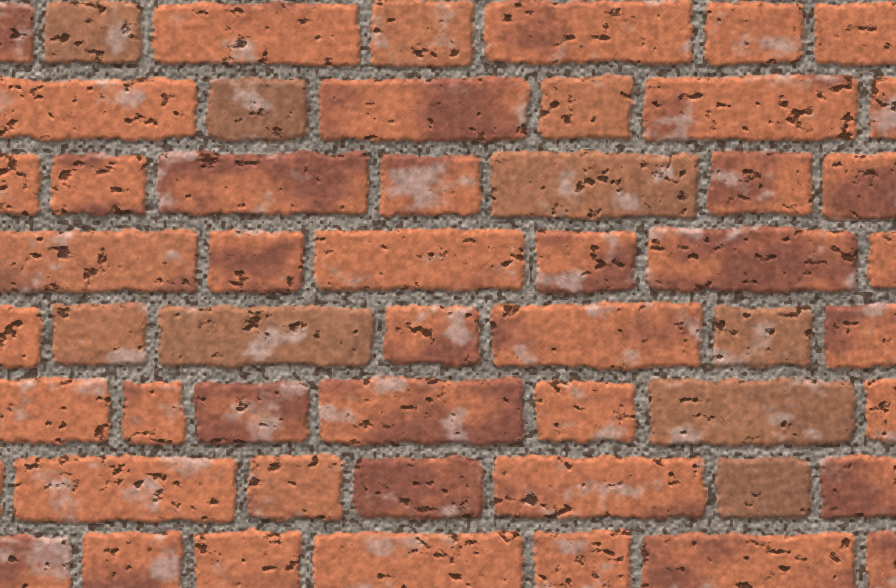
A Shadertoy shader for this texture:

```glsl
const float COURSE = 0.129;   // course height in canvas heights
const float PERIOD = 4.34;    // stretcher plus header, in courses
const float JOINT = 0.155;    // mortar width, in courses

const vec3 ORANGE = vec3(0.75, 0.46, 0.33);
const vec3 PLUM = vec3(0.55, 0.34, 0.28);
const vec3 BROWN = vec3(0.60, 0.43, 0.33);
const vec3 PALE = vec3(0.74, 0.63, 0.59);
const vec3 MORTAR = vec3(0.54, 0.50, 0.46);
const vec3 DARK = vec3(0.23, 0.15, 0.11);

struct Brick { vec2 center; vec2 halfSize; vec2 id; };

float hash(vec2 p) {
    return fract(sin(dot(p, vec2(127.1, 311.7))) * 43758.5453);
}

float noise(vec2 p) {
    vec2 i = floor(p), f = fract(p);
    f = f * f * (3.0 - 2.0 * f);
    return mix(mix(hash(i), hash(i + vec2(1, 0)), f.x),
               mix(hash(i + vec2(0, 1)), hash(i + vec2(1, 1)), f.x), f.y);
}

float fbm(vec2 p) {
    float sum = 0.0, amp = 0.5;
    for (int i = 0; i < 4; i++) {
        sum += amp * noise(p);
        p = mat2(1.6, 1.2, -1.2, 1.6) * p + 3.7;
        amp *= 0.5;
    }
    return sum / 0.9375;
}

float roundBox(vec2 p, vec2 halfSize, float radius) {
    vec2 d = abs(p) - halfSize + radius;
    return length(max(d, 0.0)) + min(max(d.x, d.y), 0.0) - radius;
}

// Left joint of a stretcher-header pair; alternate courses are shifted
float pairStart(float row, float pair) {
    float shift = mod(row, 2.0) < 0.5 ? 2.03 : -0.23;
    return shift + PERIOD * pair + 0.16 * (hash(vec2(row, pair)) - 0.5);
}

Brick findBrick(vec2 p) {
    float row = floor(p.y);
    float pair = floor((p.x - pairStart(row, 0.0)) / PERIOD);
    if (p.x < pairStart(row, pair)) pair -= 1.0;
    if (p.x >= pairStart(row, pair + 1.0)) pair += 1.0;
    float a = pairStart(row, pair), b = pairStart(row, pair + 1.0);
    vec2 split = vec2(0.668 + 0.03 * (hash(vec2(pair, row + 9.0)) - 0.5));

    // Irregular bond at the left of the lower courses
    if (row > 4.5 && mod(row, 2.0) > 0.5 && pair == 0.0)
        split = vec2(0.41 - 0.06 * (row - 5.0), 0.63);
    if (row == 6.0 && pair < 1.0) {
        a = 0.11;
        b = pairStart(row, 1.0);
        split = vec2(0.485, 0.71);
    }
    vec2 inner = mix(vec2(a), vec2(b), split);
    float lo = p.x < a ? a - 3.0 : p.x < inner.x ? a : p.x < inner.y ? inner.x : inner.y;
    float hi = p.x < a ? a : p.x < inner.x ? inner.x : p.x < inner.y ? inner.y : b;

    vec2 id = vec2(floor(lo * 8.0), row);
    float thin = 0.04 * hash(id + 2.3);
    vec2 center = vec2(0.5 * (lo + hi), row + 0.5 + 0.04 * (hash(id + 5.1) - 0.5));
    return Brick(center, vec2(0.5 * (hi - lo - JOINT), 0.43 - thin), id);
}

// Signed distance to the worn outline of a brick
float wornEdge(vec2 p, Brick brick) {
    vec2 wobble = vec2(noise(p * 3.0), noise(p * 3.0 + 40.0)) - 0.5;
    float chips = fbm(p * 9.0 + 11.0) - 0.5;
    return roundBox(p - brick.center + 0.07 * wobble, brick.halfSize, 0.10) + 0.07 * chips;
}

float pitMask(vec2 p, vec2 id) {
    float rough = fbm(p * vec2(1.3, 2.0) + id * 3.1);
    return smoothstep(0.67, 0.80, fbm(p * vec2(6.0, 9.0) + id) + 0.25 * (rough - 0.5));
}

float relief(vec2 p, Brick brick) {
    float face = 1.0 - smoothstep(-0.07, 0.04, wornEdge(p, brick));
    float grit = mix(0.75 * noise(p * 21.0), 0.55 * fbm(p * 8.0), face);
    return face + grit - 0.4 * face * pitMask(p, brick.id);
}

vec3 brickColor(vec2 p, vec2 id) {
    vec2 q = p + id * 5.3;
    float tone = 0.85 * hash(id + 0.7) + 2.2 * (fbm(q * vec2(1.0, 1.6)) - 0.5);
    vec3 color = mix(PLUM, ORANGE, smoothstep(0.0, 0.65, tone + 0.08));
    color = mix(color, BROWN, 0.75 * smoothstep(0.72, 0.95, hash(id + 8.2)));
    float bloom = smoothstep(0.57, 0.76, fbm(q * vec2(2.2, 3.0) + 17.0));
    color = mix(color, PALE, 0.75 * bloom);
    color = mix(color, DARK, 0.75 * pitMask(p, id));
    return color * (0.82 + 0.36 * fbm(q * 14.0));
}

vec3 mortarColor(vec2 p) {
    float grain = noise(p * 27.0) + 0.6 * noise(p * 49.0);
    vec3 color = MORTAR * (0.62 + 0.30 * grain + 0.3 * fbm(p * 3.0));
    return mix(color, DARK, 0.6 * smoothstep(0.62, 0.8, noise(p * 17.0 + 6.0)));
}

void mainImage(out vec4 fragColor, in vec2 fragCoord) {
    float unit = COURSE * iResolution.y;
    vec2 p = vec2(fragCoord.x, iResolution.y - fragCoord.y) / unit + vec2(0.0, 0.07);
    Brick brick = findBrick(p);
    float edge = wornEdge(p, brick);
    float soft = max(0.018, 0.8 / unit);
    float face = 1.0 - smoothstep(-soft, soft, edge);

    // Light from above, with shade gathered along the joints
    float slope = relief(p, brick) - relief(p - vec2(0.012, 0.04), brick);
    float crease = exp(-pow(edge / 0.045, 2.0));
    vec3 color = mix(mortarColor(p), brickColor(p, brick.id), face);
    color *= 1.0 + clamp(0.48 * slope, -0.5, 0.28);
    color = mix(color, DARK, 0.32 * crease * smoothstep(0.25, -0.25, slope));
    fragColor = vec4(clamp(color, 0.0, 1.0), 1.0);
}
```
